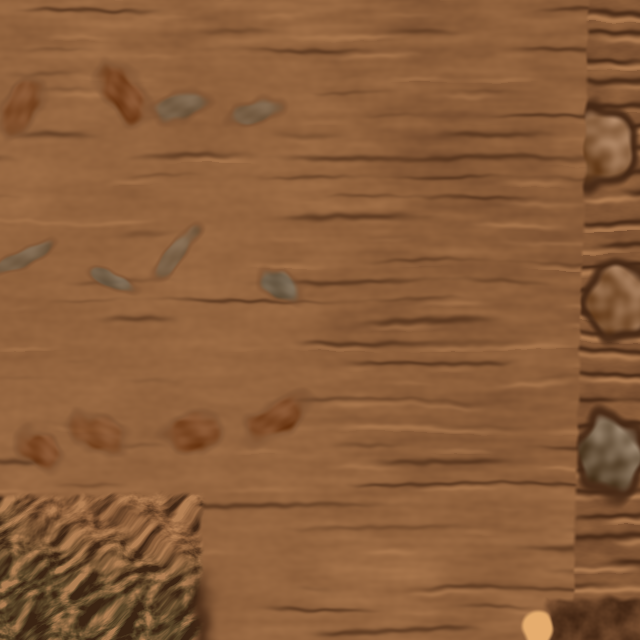
Write a Shadertoy shader that draws this texture.

```glsl
const vec3 CLAY = vec3(0.555, 0.372, 0.228);
const vec3 SUNLIT = vec3(0.73, 0.52, 0.34);
const vec3 SHADE = vec3(0.47, 0.305, 0.185);
const vec3 CREVICE = vec3(0.27, 0.155, 0.08);
const vec3 SLATE = vec3(0.40, 0.36, 0.29);
const vec3 RUST = vec3(0.46, 0.25, 0.11);
const vec3 OLIVE = vec3(0.36, 0.28, 0.16);
const vec3 CREAM = vec3(0.90, 0.68, 0.43);
const float WALL_ROWS = 31.0;
const float PIER_ROWS = 28.0;
const float PIER_EDGE = 0.893;
const float PIER_LEAN = 0.026;
const vec2 RUBBLE_CORNER = vec2(0.315, 0.228);
const int STONE_COLUMNS = 4;
const int STONE_COUNT = 12;

vec2 hash2(vec2 p) {
    vec3 q = fract(p.xyx * vec3(0.1031, 0.1030, 0.0973));
    q += dot(q, q.yzx + 33.33);
    return fract((q.xx + q.yz) * q.zy);
}

float corner(vec2 cell, vec2 offset) {
    float angle = 6.2832 * hash2(cell).x;
    return dot(vec2(cos(angle), sin(angle)), offset);
}

// Gradient noise, roughly -0.7 to 0.7
float noise(vec2 p) {
    vec2 i = floor(p), f = fract(p);
    vec2 u = f * f * f * (f * (f * 6.0 - 15.0) + 10.0);
    vec2 e = vec2(0.0, 1.0);
    return mix(mix(corner(i, f), corner(i + e.yx, f - e.yx), u.x),
               mix(corner(i + e, f - e), corner(i + e.yy, f - e.yy), u.x), u.y);
}

float fbm(vec2 p) {
    float sum = 0.0, gain = 1.0;
    for (int i = 0; i < 4; i++) {
        sum += gain * noise(p);
        p = mat2(1.6, 1.2, -1.2, 1.6) * p + 7.3;
        gain *= 0.5;
    }
    return sum;
}

vec2 rotate(vec2 p, float a) {
    return mat2(cos(a), -sin(a), sin(a), cos(a)) * p;
}

// Broken horizontal joints: x is shadow, y is the lit edge below
vec2 joints(vec2 p, float rows, float run, float fill) {
    float y = p.y * rows + 0.35 * noise(p * vec2(5.0, 7.0)) + 0.12 * noise(p * 35.0);
    float row = floor(y);
    float d = fract(y) - 0.5 - 0.3 * (hash2(vec2(row, 3.0)).x - 0.5);
    float gap = noise(vec2(p.x * run + row * 17.3, row * 5.7 + 0.4)) + fill;
    float glow = noise(vec2(p.x * run * 1.4 + row * 9.1, row * 3.3 + 40.5)) + fill;
    float width = 0.10 + 0.07 * hash2(vec2(row, 8.0)).y;
    return vec2(smoothstep(-0.05, 0.35, gap) * exp(-d * d / (width * width)),
                smoothstep(0.0, 0.45, glow) * exp(-pow((d + 0.27) / 0.13, 2.0)));
}

vec3 wall(vec2 p) {
    float coursed = smoothstep(0.40, 0.56, p.x + 0.08 * noise(p * 6.0));
    coursed = max(coursed, smoothstep(0.87, 0.93, p.y));
    float streak = noise(p * vec2(7.0, 42.0)) + 0.6 * noise(p * vec2(16.0, 85.0) + 9.0);
    float tone = 0.22 * fbm(p * 5.0) + streak * mix(0.16, 0.34, coursed)
               + 0.10 * noise(p * vec2(60.0, 90.0));
    tone += 0.14 - 0.22 * smoothstep(0.45, 0.7, p.x) * smoothstep(0.12, 0.35, p.y);
    vec3 color = mix(CLAY, SUNLIT, clamp(tone, 0.0, 1.0));
    color = mix(color, SHADE, clamp(-2.2 * tone, 0.0, 1.0));
    vec2 joint = joints(p, WALL_ROWS, 4.5, mix(-0.17, 0.05, coursed));
    color = mix(color, SUNLIT, 0.5 * joint.y);
    return mix(color, CREVICE, 0.6 * joint.x);
}

// Worn stones showing through the plaster
vec3 addStones(vec3 color, vec2 p) {
    for (int i = 0; i < STONE_COUNT; i++) {
        vec2 cell = vec2(i % STONE_COLUMNS, i / STONE_COLUMNS);
        vec2 h = hash2(cell + 21.0), k = hash2(cell + 57.0);
        vec2 center = vec2(0.05, 0.32) + cell * vec2(0.125, 0.255) + (h - 0.5) * vec2(0.06, 0.07);
        vec2 q = rotate(p - center, (k.x - 0.5) * 2.2);
        vec2 size = vec2(0.030 + 0.022 * h.y, 0.012 + 0.014 * k.y);
        float d = length(q / size) + 0.55 * noise(p * 32.0 + cell * 5.0);
        vec3 face = mix(SLATE, RUST, step(0.74, k.y));
        face += 0.17 * noise(q * vec2(28.0, 75.0)) + 0.06 * q.y / size.y;
        color = mix(color, SHADE, 0.45 * smoothstep(0.4, 0.0, abs(d - 1.05)));
        color = mix(color, face, (0.55 + 0.35 * h.x) * smoothstep(1.15, 0.7, d));
    }
    return color;
}

vec3 pier(vec2 p) {
    vec2 joint = joints(p, PIER_ROWS, 7.0, 0.4);
    vec3 color = mix(CLAY, SHADE, 0.5 + fbm(p * vec2(14.0, 30.0)));
    color = mix(color, SUNLIT, 0.75 * joint.y);
    color = mix(color, CREVICE, 0.85 * joint.x);
    for (int i = 0; i < 3; i++) {
        float n = float(i);
        vec2 q = p - vec2(0.955 + 0.02 * sin(n * 2.4), 0.29 + 0.24 * n);
        float d = length(q / vec2(0.047, 0.055)) + 0.4 * noise(p * 22.0);
        vec3 face = mix(CLAY, SLATE, i == 0 ? 0.7 : 0.15);
        face += 0.22 * noise(p * 38.0) + 0.07 * (q.x + q.y) / 0.05;
        color = mix(color, CREVICE, 0.9 * smoothstep(1.4, 1.1, d));
        color = mix(color, face, smoothstep(1.08, 0.85, d));
    }
    return color;
}

vec3 rubble(vec2 p) {
    vec2 q = rotate(p, 0.55) * vec2(20.0, 42.0);
    q += 0.7 * noise(p * 18.0);
    float relief = 1.6 * (fbm(q) - fbm(q + vec2(-0.15, 0.4)));
    float depth = smoothstep(0.20, 0.06, p.y + 0.25 * (p.x - 0.15) + 0.05 * noise(p * 12.0));
    vec3 color = mix(CLAY, OLIVE, depth);
    color = mix(color, SUNLIT, clamp(relief, 0.0, 0.9));
    return mix(color, CREVICE * 0.8, clamp(-relief * (0.7 + 0.7 * depth), 0.0, 0.9));
}

void mainImage(out vec4 fragColor, in vec2 fragCoord) {
    vec2 p = fragCoord / iResolution.xy;
    float ragged = noise(p * 30.0);
    vec3 color = addStones(wall(p), p);

    // Rubble patch with a shadowed right side
    vec2 inset = RUBBLE_CORNER - p + 0.012 * ragged;
    float patchMask = smoothstep(-0.004, 0.008, min(inset.x, inset.y));
    color = mix(color, rubble(p), patchMask);
    float side = exp(-pow(inset.x / 0.016, 2.0)) * smoothstep(0.13, 0.06, p.y);
    color = mix(color, CREVICE, 0.8 * side);

    // Leaning pier along the right
    float edge = p.x - PIER_EDGE - PIER_LEAN * p.y + 0.006 * ragged;
    color = mix(color, pier(p), smoothstep(-0.003, 0.005, edge));

    // Dark hollow and bright chip at the lower right
    float hollow = min(p.x - 0.855, 0.065 - p.y) + 0.012 * ragged;
    vec3 hollowColor = mix(CREVICE, SHADE, 0.45 + fbm(p * 18.0));
    color = mix(color, hollowColor, smoothstep(-0.004, 0.008, hollow));
    float chip = length((p - vec2(0.84, 0.018)) / vec2(0.022, 0.032)) + 0.3 * ragged;
    color = mix(color, CREAM, smoothstep(1.15, 0.8, chip));

    fragColor = vec4(clamp(color, 0.0, 1.0), 1.0);
}
```
